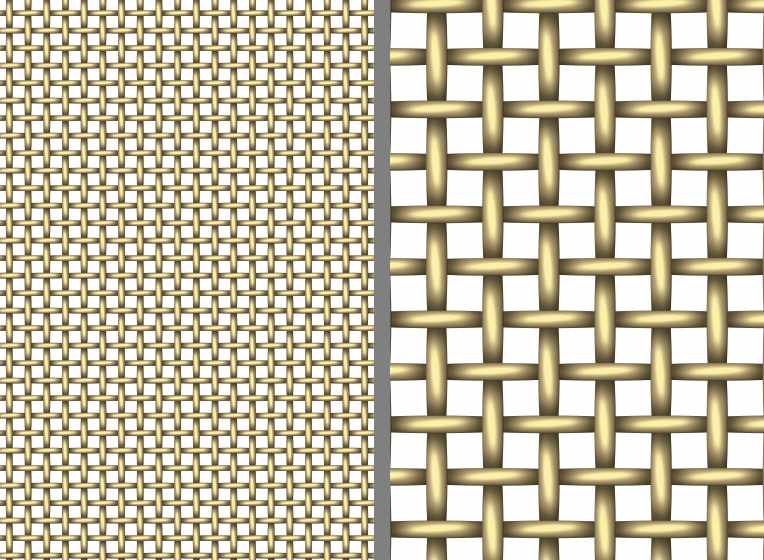
Left, the full canvas; right, a detail of the centre.
A Shadertoy shader for this texture:

```glsl
// Plain-woven brass wire mesh on white: 20 upright and 32 level wires that
// alternate over and under. Each wire is shaded along its length from the
// bright crest, where it passes over, to the dark dip, where it passes under.

const vec2 COUNT = vec2(20.0, 32.0);        // wires across and down (even, so it tiles)
const vec2 OFFSET = vec2(0.0, 0.25);        // shift of the weave, in cells
const vec2 HALF_WIDTH = vec2(0.182, 0.162); // upright and level wires, in cells
const float TAPER = 0.14;                   // narrowing of a wire toward its dip
const float SLANT = 0.38;                   // lean of the highlight along the wire
const float LIGHT_SIDE = 0.10;              // shift of the highlight to the lit side
const float DIP_SHADE = 0.78;               // darkening beneath the crossing wire

const vec3 GROUND = vec3(0.995);
const vec3 SHADOW = vec3(0.20, 0.17, 0.10);
const vec3 BRONZE = vec3(0.53, 0.47, 0.33);
const vec3 BRASS = vec3(0.71, 0.63, 0.45);
const vec3 GLEAM = vec3(0.98, 0.94, 0.66);

// Metal colour for a tone from 0 (shadow) to 1 (gleam)
vec3 metal(float tone) {
    vec3 c = mix(SHADOW, BRONZE, clamp(tone / 0.36, 0.0, 1.0));
    c = mix(c, BRASS, clamp((tone - 0.36) / 0.24, 0.0, 1.0));
    return mix(c, GLEAM, clamp((tone - 0.60) / 0.34, 0.0, 1.0));
}

// One wire: along is 0 at the crest and +-1 at the dip, across is in cells.
// Returns colour and coverage.
vec4 wire(float along, float across, float halfWidth, float pixel) {
    float radius = halfWidth * (1.04 - TAPER * along * along);
    float t = across / radius;
    float roundness = sqrt(max(0.0, 1.0 - t * t));

    // Lens-shaped highlight, leaning like a slight twist
    float lensWidth = 0.50 - 0.22 * along * along;
    float lens = (t - LIGHT_SIDE - SLANT * along) / lensWidth;
    float streak = exp(-lens * lens - along * along * 2.6);

    float dip = smoothstep(0.35, 0.88, abs(along));
    float tone = 0.10 + 0.46 * roundness + 0.10 * t + 0.52 * streak;
    tone *= 1.0 - DIP_SHADE * dip;

    float coverage = clamp((radius - abs(across)) / pixel + 0.5, 0.0, 1.0);
    return vec4(metal(tone), coverage);
}

// Signed distance along a wire from its nearest crest
float fromCrest(float f, bool isOver) {
    return isOver ? f : f - (f < 0.0 ? -1.0 : 1.0);
}

void mainImage(out vec4 fragColor, in vec2 fragCoord) {
    vec2 cell = fragCoord / iResolution.xy * COUNT + OFFSET;
    vec2 pixel = COUNT / iResolution.xy;
    vec2 id = floor(cell);
    vec2 f = fract(cell) - 0.5;

    // The checkerboard decides which wire lies on top
    bool uprightOver = mod(id.x + id.y, 2.0) > 0.5;
    vec4 upright = wire(fromCrest(f.y, uprightOver), -f.x, HALF_WIDTH.x, pixel.x);
    vec4 level = wire(fromCrest(f.x, !uprightOver), f.y, HALF_WIDTH.y, pixel.y);

    // Lower wire first, then the upper one
    vec4 lower = uprightOver ? level : upright;
    vec4 upper = uprightOver ? upright : level;
    vec3 color = mix(GROUND, lower.rgb, lower.a);
    color = mix(color, upper.rgb, upper.a);
    fragColor = vec4(color, 1.0);
}
```
